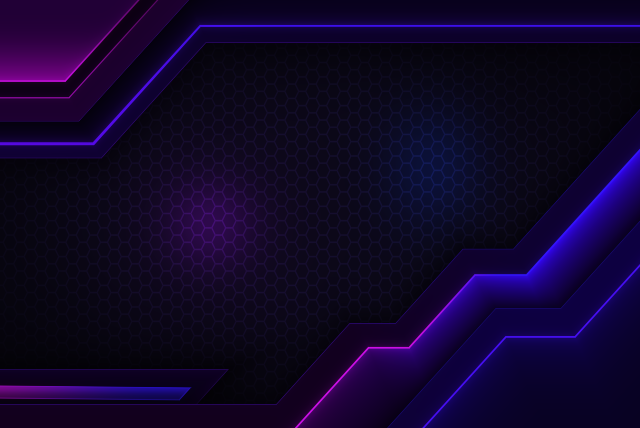
Write a Shadertoy shader that draws this background.

```glsl
// Dark neon backdrop: stepped angular panels frame a faint honeycomb field.
// Each panel is a signed distance built from level and slanted lines, painted
// back to front with a soft shadow, a fill, an inner glow and a bright rim.

const vec2 CANVAS = vec2(7.68, 5.12);   // canvas size in design units
const float SLOPE = 1.1;                // rise of every slanted edge
const float FAR = 99.0;                 // marks an unused step
const float SHADOW_REACH = 0.16;
const float HEX_HEIGHT = 0.172;
const float HEX_SQUEEZE = 1.19;
const vec2 HEX_ORIGIN = vec2(2.75, 3.34);
const vec2 PURPLE_SPOT = vec2(2.53, 2.44);
const vec2 BLUE_SPOT = vec2(5.2, 3.1);

const vec3 NIGHT = vec3(0.042, 0.030, 0.090);
const vec3 INK = vec3(0.028, 0.004, 0.100);
const vec3 INDIGO = vec3(0.055, 0.003, 0.190);
const vec3 PLUM = vec3(0.115, 0.000, 0.190);
const vec3 MAGENTA = vec3(0.80, 0.06, 0.90);
const vec3 VIOLET = vec3(0.38, 0.04, 1.00);
const vec3 BLUE = vec3(0.20, 0.08, 1.00);
const vec3 DIM_RIM = vec3(0.17, 0.03, 0.42);

float pixel;   // size of one pixel in design units

// Signed distance to a slanted line that meets y = 0 at x0; positive above.
float slant(vec2 p, float x0) {
    return (p.y - SLOPE * (p.x - x0)) / sqrt(1.0 + SLOPE * SLOPE);
}

// Signed distance to a staircase of levels joined by slants; positive above.
float stairs(vec2 p, vec3 level, vec3 x0) {
    float d = min(p.y - level.z, slant(p, x0.z));
    d = min(p.y - level.y, max(slant(p, x0.y), d));
    return min(p.y - level.x, max(slant(p, x0.x), d));
}

float cover(float d) {
    return 1.0 - smoothstep(-0.6 * pixel, 0.6 * pixel, d);
}

float falloff(float d, float reach) {
    return exp(-abs(d) / reach);
}

// Casts a shadow outside the shape, then fills its inside (d < 0).
void panel(inout vec3 col, float d, vec3 fill) {
    col *= 1.0 - 0.65 * falloff(max(d, 0.0), SHADOW_REACH);
    col = mix(col, fill, cover(d));
}

// Bright rim of a given half width, with a tight halo.
void rim(inout vec3 col, float d, vec3 tint, float halfWidth, float halo) {
    col += tint * halo * falloff(d, 0.05);
    col = mix(col, tint, cover(abs(d) - halfWidth));
}

// Distance to the nearest cell wall of a flat-topped honeycomb, in cells.
float honeycomb(vec2 p) {
    vec2 q = (p - HEX_ORIGIN) / HEX_HEIGHT * vec2(HEX_SQUEEZE, 1.0);
    vec2 period = vec2(sqrt(3.0), 1.0);
    vec2 a = mod(q + 0.5 * period, period) - 0.5 * period;
    vec2 b = mod(q, period) - 0.5 * period;
    vec2 g = abs(dot(a, a) < dot(b, b) ? a : b);
    return 0.5 - max(g.y, dot(g, vec2(0.866, 0.5)));
}

vec3 backdrop(vec2 p) {
    vec2 fromCenter = (p / CANVAS - 0.5) * vec2(1.7, 2.0);
    float fade = 1.0 - smoothstep(0.35, 1.1, length(fromCenter));
    vec2 u = (p - PURPLE_SPOT) / 0.52;
    vec2 v = (p - BLUE_SPOT) / vec2(0.58, 0.72);
    vec3 spots = vec3(0.11, 0.005, 0.17) * exp(-dot(u, u))
               + vec3(0.0, 0.035, 0.13) * exp(-dot(v, v))
               + vec3(0.025, 0.0, 0.035) * exp(-0.2 * dot(u, u));
    float wall = 1.0 - smoothstep(0.0, 0.035 + pixel / HEX_HEIGHT, honeycomb(p));
    vec3 col = NIGHT * mix(0.55, 1.0, fade) + spots;
    return col + wall * (vec3(0.025, 0.02, 0.06) * (0.3 + fade) + 0.45 * spots);
}

void topLeftPanels(inout vec3 col, vec2 p) {
    float right = smoothstep(0.5, 3.5, p.x);
    float outer = -stairs(p, vec3(3.23, 4.61, FAR), vec3(-1.72, FAR, FAR));
    float beam = -stairs(p, vec3(3.40, 4.81, FAR), vec3(-1.97, FAR, FAR));
    float plum = -stairs(p, vec3(3.67, FAR, FAR), vec3(-2.39, FAR, FAR));
    float trim = -stairs(p, vec3(3.95, FAR, FAR), vec3(-2.763, FAR, FAR));
    float core = -stairs(p, vec3(4.15, FAR, FAR), vec3(-2.99, FAR, FAR));
    panel(col, outer, mix(INDIGO, INK, 0.5 * right));
    rim(col, outer, DIM_RIM, 0.004, 0.06);
    col = mix(col, INK + VIOLET * 0.10 * falloff(beam, 0.14), cover(beam));
    rim(col, beam, mix(VIOLET, BLUE, 0.7 * right), mix(0.018, 0.009, right), 0.17);
    panel(col, plum, PLUM);
    rim(col, plum, DIM_RIM, 0.003, 0.03);
    col = mix(col, vec3(0.055, 0.0, 0.10), cover(trim));
    float low = 1.0 - smoothstep(3.95, 5.12, p.y);
    rim(col, trim, MAGENTA * mix(0.55, 0.9, low), 0.007, 0.08);
    panel(col, core, vec3(0.13, 0.0, 0.21) + vec3(0.38, 0.01, 0.36) * low * low);
    rim(col, core, MAGENTA * mix(0.5, 1.0, low), 0.009, 0.12);
}

void bottomLeftBar(inout vec3 col, vec2 p) {
    float tray = max(p.y - 0.70, -slant(p, 2.10));
    float bar = max(abs(p.y - 0.43 + 0.01 * p.x) - 0.072, -slant(p, 1.845));
    vec3 tint = mix(MAGENTA, BLUE, smoothstep(-0.3, 1.9, p.x));
    panel(col, tray, mix(PLUM * 0.75, INDIGO, 0.6));
    rim(col, tray, DIM_RIM, 0.004, 0.04);
    panel(col, bar, tint * mix(0.45, 0.7, smoothstep(0.36, 0.48, p.y)));
    rim(col, bar, tint * 0.9, 0.006, 0.08);
}

void bottomRightPanels(inout vec3 col, vec2 p) {
    float right = smoothstep(3.6, 6.6, p.x);
    float outer = stairs(p, vec3(0.28, 1.25, 2.14), vec3(3.06, 3.61, 4.215));
    float beam = stairs(p, vec3(-FAR, 0.96, 1.83), vec3(3.55, 4.036, 4.655));
    float inner = stairs(p, vec3(-FAR, 1.43, FAR), vec3(4.65, 5.43, FAR));
    float corner = stairs(p, vec3(-FAR, 1.09, FAR), vec3(5.08, 5.91, FAR));
    panel(col, outer, mix(PLUM * 0.6, INDIGO, right));
    rim(col, outer, mix(DIM_RIM, BLUE * 0.42, right), 0.004, 0.05);
    vec3 tint = mix(MAGENTA, BLUE, smoothstep(4.9, 6.1, p.x));
    vec3 glow = mix(vec3(0.13, 0.0, 0.15), vec3(0.12, 0.01, 0.72), right);
    col = mix(col, vec3(0.055, 0.0, 0.13) + glow * falloff(beam, 0.36), cover(beam));
    rim(col, beam, tint, 0.010, 0.15);
    panel(col, inner, mix(INDIGO, vec3(0.05, 0.0, 0.25), right));
    rim(col, inner, BLUE * 0.42, 0.004, 0.05);
    vec3 deep = vec3(0.030, 0.008, 0.125) + vec3(0.03, 0.0, 0.19) * falloff(corner, 0.40);
    col = mix(col, deep, cover(corner));
    rim(col, corner, mix(VIOLET, BLUE, 0.5) * 0.95, 0.010, 0.13);
}

void mainImage(out vec4 fragColor, in vec2 fragCoord) {
    vec2 p = fragCoord / iResolution.xy * CANVAS;
    pixel = CANVAS.y / iResolution.y;
    vec3 col = backdrop(p);
    topLeftPanels(col, p);
    bottomLeftBar(col, p);
    bottomRightPanels(col, p);
    fragColor = vec4(clamp(col, 0.0, 1.0), 1.0);
}
```
